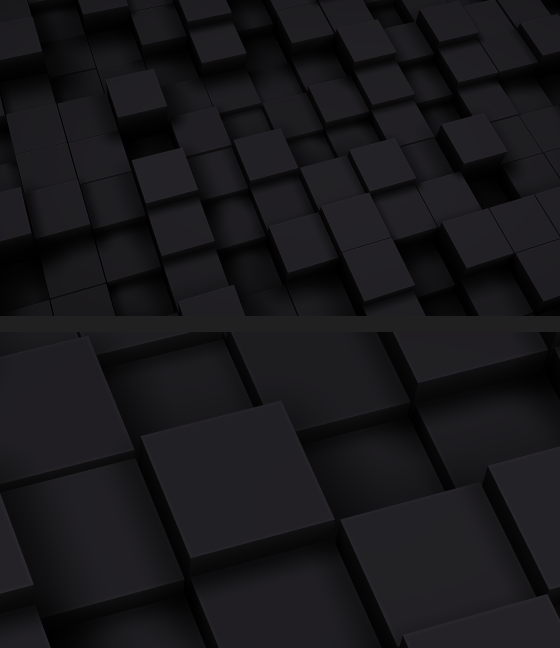
Top: the whole. Bottom: its middle third, enlarged.
Give the GLSL for this background, as a WebGL 1 fragment shader.

```glsl
precision highp float;
// Dark field of square blocks raised to uneven heights, seen obliquely from above.
uniform vec2 u_resolution;

const float HALF_WIDTH = 0.488;
const float HIGHEST = 0.45;

float hash(vec2 cell) {
  return fract(sin(dot(cell, vec2(127.1, 311.7))) * 43758.55);
}

// Five uneven levels, with a little jitter
float blockHeight(vec2 cell) {
  float level = floor(hash(cell) * 5.0);
  return (level - 2.6) * 0.21 + 0.07 * hash(cell + 37.0);
}

// Soft shade from taller neighbours, deepest below those behind and to the left
float openness(vec3 p, vec2 cell) {
  float open = 1.0;
  for (int j = -1; j <= 1; j++) {
    for (int i = -1; i <= 1; i++) {
      if (i == 0 && j == 0) continue;
      vec2 offset = vec2(float(i), float(j));
      vec2 neighbour = cell + offset;
      float rise = max(blockHeight(neighbour) - p.z, 0.001);
      float gap = length(max(abs(p.xy - neighbour - 0.5) - HALF_WIDTH, 0.0));
      float nearness = smoothstep(0.0, 1.0, 1.0 - gap / (rise * 1.3));
      float strength = clamp(0.55 + 0.25 * offset.y - 0.1 * offset.x, 0.0, 0.85);
      open *= 1.0 - strength * nearness * smoothstep(0.0, 0.25, rise);
    }
  }
  return open;
}

vec3 shade(vec3 p, vec2 cell, float height, vec3 nearT) {
  float open = openness(p, cell);
  if (nearT.z > max(nearT.x, nearT.y)) {
    vec2 local = abs(p.xy - cell - 0.5);
    float edge = HALF_WIDTH - max(local.x, local.y);
    float light = 0.93 + 0.25 * height + 0.06 * (hash(cell + 11.0) - 0.5);
    light *= 1.0 + 0.14 * smoothstep(0.03, 0.0, edge);
    return vec3(0.132, 0.126, 0.141) * light * open;
  }
  // Side walls fade to black toward the floor
  float wall = nearT.y > nearT.x ? 0.060 : 0.036;
  return vec3(1.0, 0.97, 1.06) * wall * exp(-3.5 * (height - p.z)) * open;
}

// Step the ray from cell to cell until it meets a block
vec3 trace(vec3 origin, vec3 ray) {
  vec3 inverse = 1.0 / ray;
  vec2 cell = floor(origin.xy + ray.xy * (HIGHEST - origin.z) * inverse.z);
  for (int i = 0; i < 9; i++) {
    float height = blockHeight(cell);
    vec3 middle = vec3(cell + 0.5, height - 2.0);
    vec3 toMiddle = (middle - origin) * inverse;
    vec3 reach = abs(inverse) * vec3(HALF_WIDTH, HALF_WIDTH, 2.0);
    vec3 nearT = toMiddle - reach;
    vec3 farT = toMiddle + reach;
    float enter = max(nearT.x, max(nearT.y, nearT.z));
    if (enter < min(farT.x, min(farT.y, farT.z))) {
      return shade(origin + ray * enter, cell, height, nearT);
    }
    vec2 exitT = (cell + step(0.0, ray.xy) - origin.xy) * inverse.xy;
    cell += exitT.x < exitT.y ? vec2(sign(ray.x), 0.0) : vec2(0.0, sign(ray.y));
  }
  return vec3(0.004);
}

void main() {
  // Grid axes and floor normal in camera space
  vec3 axisU = normalize(vec3(0.932, 0.245, 0.2645));
  vec3 axisV = normalize(vec3(-0.350, 0.795, 0.496));
  vec3 normal = normalize(vec3(0.089, 0.555, -0.827));
  vec3 origin = vec3(-0.23, 0.40, 0.0)
              - 15.85 * vec3(axisU.z, axisV.z, normal.z);

  // Average 3 x 3 rays for smooth edges
  vec3 color = vec3(0.0);
  for (int j = 0; j < 3; j++) {
    for (int i = 0; i < 3; i++) {
      vec2 jitter = (vec2(float(i), float(j)) - 1.0) / 3.0;
      vec2 screen = (gl_FragCoord.xy + jitter - 0.5 * u_resolution) / u_resolution.y;
      vec3 view = vec3(screen, 2.586);
      vec3 ray = vec3(dot(view, axisU), dot(view, axisV), dot(view, normal));
      color += trace(origin, ray) / 9.0;
    }
  }

  // Gentle falloff toward the corners
  vec2 uv = gl_FragCoord.xy / u_resolution - vec2(0.55, 0.48);
  color *= 1.06 - 0.5 * dot(uv, uv);
  gl_FragColor = vec4(color, 1.0);
}
```
